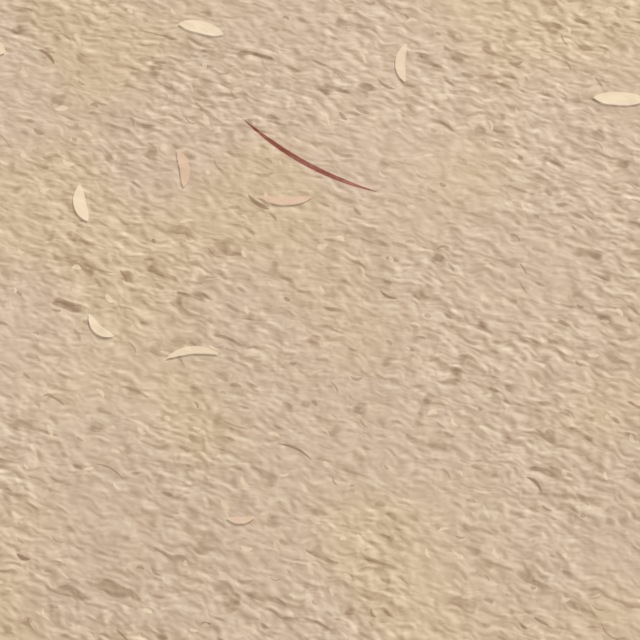
A WebGL 2 fragment shader for this texture:

```glsl
#version 300 es
precision highp float;

#define GRAIN_SCALE vec2(50.0, 98.0)
#define GRAIN_TILT -0.4
#define GRAIN_CONTRAST 0.13
#define RELIEF 0.15
#define FLECK_DEPTH 0.10
#define SOFTNESS 0.0016
#define SOIL vec3(0.813, 0.723, 0.624)
#define PALE_LEAF vec3(0.95, 0.87, 0.75)
#define PINK_LEAF vec3(0.89, 0.76, 0.65)
#define DARK_STICK vec3(0.55, 0.44, 0.35)
#define RED_TWIG vec3(0.53, 0.29, 0.25)

uniform vec2 u_resolution;
out vec4 fragColor;

float hash(vec2 p) {
    return fract(sin(dot(p, vec2(127.1, 311.7))) * 43758.5);
}

float noise(vec2 p) {
    vec2 i = floor(p), f = fract(p);
    f = f * f * (3.0 - 2.0 * f);
    return mix(mix(hash(i), hash(i + vec2(1, 0)), f.x),
               mix(hash(i + vec2(0, 1)), hash(i + vec2(1, 1)), f.x), f.y);
}

vec2 rotate(vec2 p, float a) {
    float c = cos(a), s = sin(a);
    return vec2(c * p.x + s * p.y, c * p.y - s * p.x);
}

// Three octaves, each turned a little so that no rows line up
float grain(vec2 p) {
    return 0.42 * noise(p) + 0.36 * noise(rotate(p, 0.3) * 1.7 + 17.0)
         + 0.22 * noise(rotate(p, -0.4) * 2.9 + 31.0);
}

// Coverage of a bent sliver with blunt ends
float sliver(vec2 p, float halfLength, float halfWidth, float bend) {
    float t = p.x / halfLength;
    float y = p.y - bend * halfLength * (t * t - 0.4);
    float d = abs(y) - halfWidth * (1.0 - t * t * abs(t));
    return (1.0 - smoothstep(-SOFTNESS, SOFTNESS, d)) * smoothstep(1.1, 0.9, abs(t));
}

// One sliver in some of the cells: x is coverage, y a random value for its colour
vec2 scatter(vec2 p, float cells, float share, vec2 size, float spread, float seed) {
    vec2 result = vec2(0.0), home = floor(p * cells);
    for (int j = -1; j <= 1; j++)
    for (int i = -1; i <= 1; i++) {
        vec2 id = home + vec2(i, j);
        vec2 key = id + seed;
        if (hash(key) > share) continue;
        vec2 jitter = vec2(hash(key + 3.7), hash(key + 8.3));
        vec2 center = (id + jitter) / cells;
        float angle = -0.5 + spread * (hash(key + 5.1) - 0.5);
        float bend = 0.8 * (hash(key + 6.9) - 0.5);
        vec2 scale = size * (0.5 + vec2(hash(key + 1.3), hash(key + 2.9)));
        float cover = sliver(rotate(p - center, angle), scale.x, scale.y, bend);
        if (cover > result.x) result = vec2(cover, hash(key + 4.4));
    }
    return result;
}

void main() {
    vec2 p = gl_FragCoord.xy / u_resolution.y;

    // Tilted grain, finer toward the far edge
    vec2 warp = vec2(noise(p * 45.0), noise(p * 45.0 + 40.0)) - 0.5;
    vec2 ground = vec2(p.x - 0.5, p.y * (1.0 + 0.15 * p.y));
    vec2 g = rotate(ground + 0.009 * warp, GRAIN_TILT) * GRAIN_SCALE;
    float height = grain(g);
    float slope = height - grain(g + vec2(0.2, 0.55));
    float roughness = mix(0.8, 1.2, smoothstep(0.25, 0.75, noise(p * 7.0 + 9.0)));
    float fleck = smoothstep(0.74, 0.95, noise(g * vec2(0.7, 0.9) + 71.0));
    float tone = GRAIN_CONTRAST * (height - 0.5) + RELIEF * slope - FLECK_DEPTH * fleck;
    vec3 color = SOIL + tone * roughness * vec3(1.0, 1.06, 1.04);

    // Broad patches: smooth brightness and a faint straw tint
    color += 0.035 * (noise(rotate(p, 0.6) * 3.0 + 23.0) - 0.5);
    float straw = smoothstep(0.45, 0.85, noise(rotate(p, 0.5) * 7.0 + 52.0));
    color += straw * vec3(0.006, 0.003, -0.016);

    // Dense litter of dark crumbs and pale chips, crisp against the soil
    vec2 crumb = scatter(p, 34.0, 0.32, vec2(0.008, 0.0022), 1.2, 47.0);
    color = mix(color, DARK_STICK, crumb.x * (0.12 + 0.35 * crumb.y * crumb.y));
    vec2 chip = scatter(p, 32.0, 0.42, vec2(0.008, 0.0026), 1.6, 29.0);
    color = mix(color, PALE_LEAF, chip.x * (0.15 + 0.55 * chip.y * chip.y));
    vec2 stick = scatter(p, 9.0, 0.3, vec2(0.02, 0.0022), 0.6, 11.0);
    color = mix(color, DARK_STICK, stick.x * (0.2 + 0.5 * stick.y));

    // Fallen leaves with a soft shadow below
    vec2 leafSize = vec2(0.03, 0.0072);
    vec2 leaf = scatter(p, 5.0, 0.5, leafSize, 2.4, 63.0);
    vec2 shade = scatter(p + vec2(0.002, 0.004), 5.0, 0.5, leafSize, 2.4, 63.0);
    color *= 1.0 - 0.18 * shade.x * (1.0 - leaf.x);
    vec3 leafColor = mix(PINK_LEAF, PALE_LEAF, smoothstep(0.1, 0.5, leaf.y));
    color = mix(color, leafColor + 0.08 * (height - 0.5), 0.92 * leaf.x);

    // Long red twig
    float twig = sliver(rotate(p - vec2(0.48, 0.75), -0.5), 0.12, 0.0036, 0.12);
    color = mix(color, RED_TWIG + 0.3 * (height - 0.5), 0.85 * twig);

    fragColor = vec4(clamp(color, 0.0, 1.0), 1.0);
}
```
